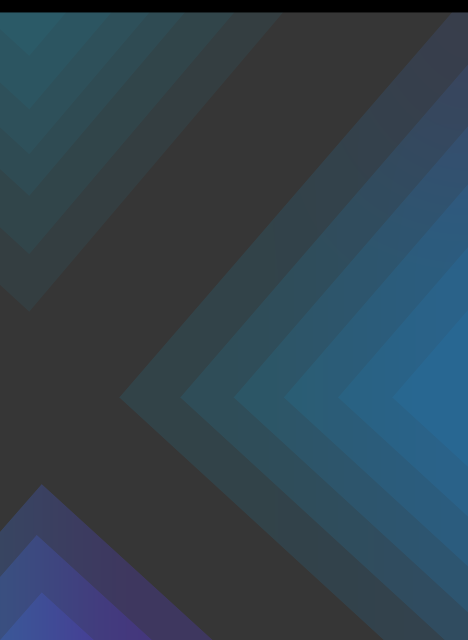
This background is drawn by a WebGL 2 fragment shader. Its source:

```glsl
#version 300 es
precision highp float;
// Three groups of nested translucent chevrons on a charcoal ground: teal from the
// top left, blue from the right, violet from the bottom left, under a black strip.
// Each chevron is the overlap of two slanted half planes, blended layer by layer.

uniform vec2 u_resolution;
out vec4 fragColor;

const vec3 CHARCOAL = vec3(0.212);
const vec3 TEAL = vec3(0.12, 0.50, 0.61);
const vec3 SEA_BLUE = vec3(0.12, 0.51, 0.65);
const vec3 AZURE = vec3(0.13, 0.50, 0.76);
const vec3 DUSK_BLUE = vec3(0.26, 0.39, 0.72);
const vec3 ROYAL_BLUE = vec3(0.23, 0.45, 0.84);
const vec3 VIOLET = vec3(0.33, 0.22, 0.81);

// Tip positions of the two six-layer groups, along their axes
const float RIGHT_TIPS[6] = float[](0.1865, 0.2818, 0.3652, 0.4435, 0.5283, 0.6131);
const float TOP_TIPS[6] = float[](0.5130, 0.6029, 0.6940, 0.7591, 0.8294, 0.9128);

// Soft step about one pixel wide
float coverage(float dist, float pixel) {
    return smoothstep(-0.5 * pixel, 0.5 * pixel, dist);
}

// slope: run per rise of the rising and the falling edge
// side: which side of each edge is filled (+1 right, -1 left)
float chevron(vec2 p, vec2 tip, vec2 slope, vec2 side, float pixel) {
    vec2 q = p - tip;
    vec2 edges = vec2(q.x - slope.x * q.y, q.x + slope.y * q.y);
    edges *= side / sqrt(1.0 + slope * slope);
    return coverage(min(edges.x, edges.y), pixel);
}

void main() {
    vec2 p = gl_FragCoord.xy / u_resolution.y;
    float pixel = 1.0 / u_resolution.y;
    vec3 color = CHARCOAL;

    // Tints drift slowly across each group
    vec3 rightTint = mix(SEA_BLUE, AZURE, smoothstep(0.3, 0.73, p.x));
    float dusk = smoothstep(0.4, 0.73, p.x) * smoothstep(0.55, 1.0, p.y);
    rightTint = mix(rightTint, DUSK_BLUE, dusk);
    vec3 lowTint = mix(ROYAL_BLUE, VIOLET, smoothstep(-0.06, 0.24, p.x));

    // Left-pointing and downward-pointing groups
    for (int i = 0; i < 6; i++) {
        float right = chevron(p, vec2(RIGHT_TIPS[i], 0.379), vec2(0.864, 1.09),
                              vec2(1.0, 1.0), pixel);
        float top = chevron(p, vec2(0.0457, TOP_TIPS[i]), vec2(0.848, 1.09),
                            vec2(-1.0, 1.0), pixel);
        color = mix(color, rightTint, 0.165 * right);
        color = mix(color, TEAL, 0.105 * top);
    }

    // Upward-pointing group, its middle tip nudged to the left
    for (int i = 0; i < 3; i++) {
        float n = float(i);
        vec2 tip = vec2(0.0574 + 0.0078 * abs(n - 1.0),
                        0.2435 - 0.0742 * n - 0.0052 * n * n);
        float low = chevron(p, tip, vec2(0.874, 1.096), vec2(1.0, -1.0), pixel);
        color = mix(color, lowTint, 0.27 * low);
    }

    // Black strip along the top
    color *= 1.0 - coverage(p.y - 0.9805, pixel);
    fragColor = vec4(color, 1.0);
}
```
